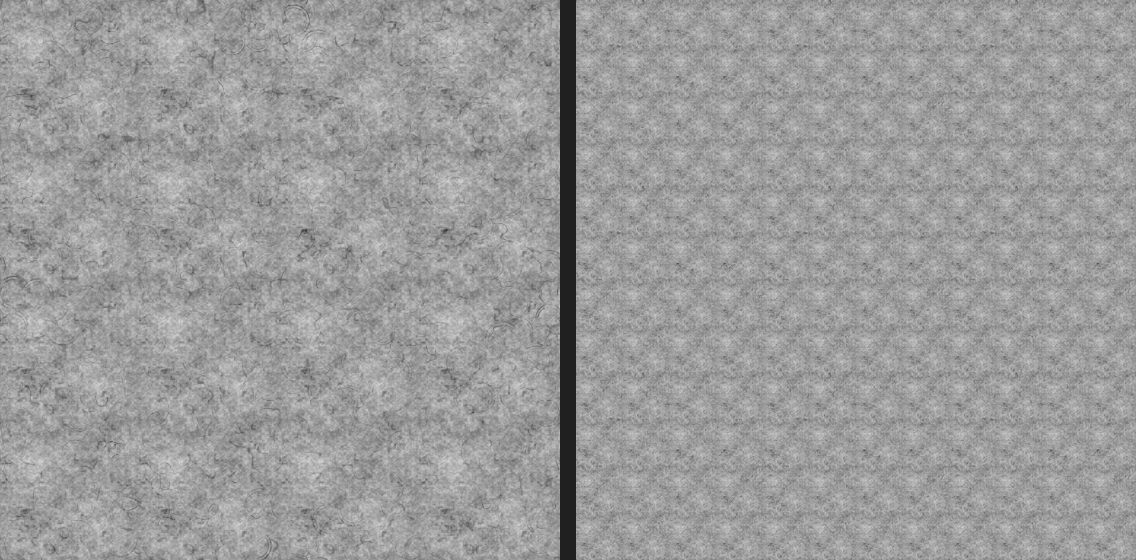
Left: one tile. Right: repeated 3 by 3.
Write a WebGL 1 fragment shader that draws this texture.

```glsl
precision highp float;

uniform vec2 u_resolution;

#define TILES 4.0
#define BASE_GREY 0.634
#define CLOUD_CONTRAST 0.19
#define GRUNGE_CONTRAST 0.22
#define GRAIN_CONTRAST 0.115
#define RING_CELLS 18.0
#define ARC_CELLS 16.0
#define LINE_WIDTH 0.0008
#define RING_FAINT 0.10
#define RING_STRONG 0.36
#define SCRATCH_DARKNESS 0.14
#define SPECK_DARKNESS 0.13

float hash(vec2 p) {
  return fract(sin(dot(p, vec2(127.1, 311.7))) * 43758.5453);
}

// Value noise that wraps after a whole number of cells
float noise(vec2 p, float period) {
  vec2 cell = floor(p);
  vec2 f = fract(p);
  f = f * f * (3.0 - 2.0 * f);
  vec2 a = mod(cell, period);
  vec2 b = mod(cell + 1.0, period);
  return mix(mix(hash(a), hash(vec2(b.x, a.y)), f.x),
             mix(hash(vec2(a.x, b.y)), hash(b), f.x), f.y);
}

float fbm(vec2 p, float period) {
  float sum = 0.0, total = 0.0, amplitude = 1.0;
  for (int i = 0; i < 5; i++) {
    sum += amplitude * noise(p, period);
    total += amplitude;
    amplitude *= 0.65;
    p = p * 2.0 + 17.0;
    period *= 2.0;
  }
  return sum / total;
}

// Soft spot inside the wrapping unit tile
float blob(vec2 p, vec2 center, float radius) {
  vec2 d = fract(p - center + 0.5) - 0.5;
  return exp(-dot(d, d) / (radius * radius));
}

// Clouds shared by every repeat
float clouds(vec2 p) {
  float mottling = fbm(p * 6.0, 6.0) - 0.5;
  vec2 warp = vec2(fbm(p * 8.0, 8.0), fbm(p * 8.0 + 3.0, 8.0)) - 0.5;
  vec2 q = p + warp * 0.25;
  float spots = 0.090 * blob(q, vec2(0.25, 0.72), 0.13)
              + 0.040 * blob(q, vec2(0.68, 0.28), 0.11)
              + 0.030 * blob(q, vec2(0.94, 0.05), 0.09)
              - 0.090 * blob(q, vec2(0.79, 0.91), 0.11)
              - 0.070 * blob(q, vec2(0.35, 0.35), 0.12);
  return mottling * CLOUD_CONTRAST + spots;
}

float stroke(float d, float halfWidth, float aa) {
  return 1.0 - smoothstep(max(halfWidth - aa, 0.0), halfWidth + aa, abs(d));
}

// Scattered double rings, each fading around its circumference
float rings(vec2 uv, float cells, float seed, float pixel) {
  vec2 p = uv * cells;
  float halfWidth = LINE_WIDTH * cells;
  float aa = pixel * cells * 0.7;
  float ink = 0.0;
  for (int y = -1; y <= 1; y++) {
    for (int x = -1; x <= 1; x++) {
      vec2 cell = floor(p) + vec2(float(x), float(y));
      vec2 id = mod(cell, cells) + seed;
      vec2 jitter = vec2(hash(id + 5.3), hash(id + 9.1)) - 0.5;
      vec2 d = p - cell - 0.5 - jitter * 0.6;
      float radius = mix(0.40, 0.54, hash(id + 2.7));
      float dist = length(d);
      float outer = stroke(dist - radius, halfWidth, aa);
      float inner = stroke(dist - radius * 0.82, halfWidth, aa) * 0.6;
      float phase = 6.2832 * hash(id + 7.9);
      float fade = 0.55 + 0.45 * sin(atan(d.y, d.x + 0.00001) + phase);
      ink = max(ink, (outer + inner) * fade * (0.3 + 0.7 * hash(id)));
    }
  }
  return ink;
}

void main() {
  vec2 uv = gl_FragCoord.xy / u_resolution;
  vec2 tile = uv * TILES;
  float pixel = 1.0 / min(u_resolution.x, u_resolution.y);
  float grey = BASE_GREY + clouds(tile);

  // Fine surface wear, shared by every repeat
  grey += (fbm(tile * 20.0, 20.0) - 0.5) * GRUNGE_CONTRAST;
  grey += (noise(tile * 96.0, 96.0) + noise(tile * 58.0, 58.0) - 1.0) * GRAIN_CONTRAST;
  float speckZone = smoothstep(0.4, 0.8, noise(tile * 11.0 + 4.0, 11.0));
  grey -= smoothstep(0.65, 0.95, noise(tile * 45.0, 45.0)) * speckZone * SPECK_DARKNESS;

  // Worn rings, darkest in patches at the middle of the edges
  vec2 wave = cos(6.2832 * uv);
  float cluster = pow(abs(wave.x - wave.y) * 0.5, 14.0);
  float wear = smoothstep(0.2, 0.65, noise(uv * 75.0 + 5.0, 75.0));
  float ringInk = rings(uv, RING_CELLS, 0.0, pixel) * mix(RING_FAINT, RING_STRONG, cluster);
  float arcInk = rings(uv, ARC_CELLS, 40.0, pixel) * RING_FAINT;
  grey -= (ringInk + arcInk) * wear;

  // Short ragged scratches that differ across the canvas
  float ridge = noise(uv * 44.0 + 23.0, 44.0) - noise(uv * 61.0 + 9.0, 61.0);
  float scratchZone = smoothstep(0.6, 0.85, noise(uv * 53.0 + 7.0, 53.0));
  grey -= stroke(ridge, LINE_WIDTH * 50.0, pixel * 35.0) * scratchZone * SCRATCH_DARKNESS;

  gl_FragColor = vec4(vec3(clamp(grey, 0.0, 1.0)), 1.0);
}
```
